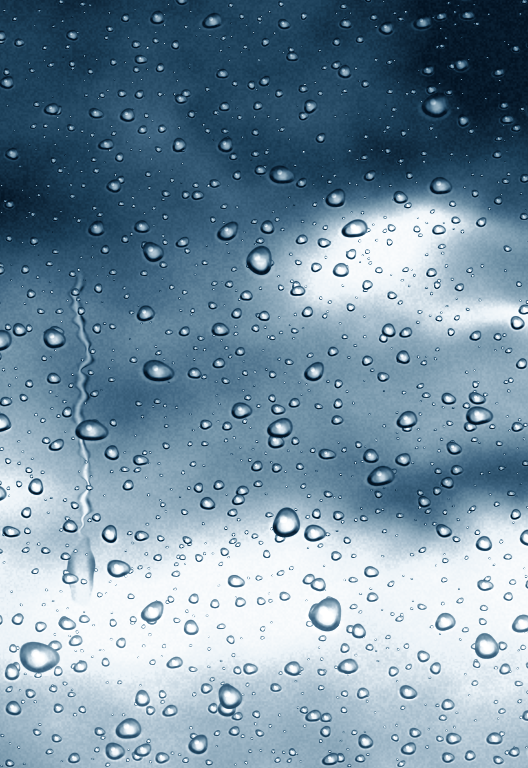
This texture is drawn by a Shadertoy shader. Its source:

```glsl
const vec3 PALETTE[7] = vec3[7](
    vec3(0.01, 0.07, 0.13), vec3(0.11, 0.25, 0.35), vec3(0.25, 0.40, 0.51),
    vec3(0.45, 0.58, 0.66), vec3(0.65, 0.74, 0.80), vec3(0.92, 0.95, 0.97),
    vec3(1.0));
// Cloud patches: centre.xy, radius.xy
const int CLOUD_COUNT = 11;
const vec4 CLOUDS[CLOUD_COUNT] = vec4[CLOUD_COUNT](
    vec4(0.63, 0.95, 0.14, 0.12), vec4(0.45, 0.80, 0.25, 0.06),
    vec4(0.17, 0.82, 0.08, 0.10), vec4(0.29, 0.77, 0.07, 0.05),
    vec4(0.04, 0.72, 0.11, 0.06), vec4(0.46, 0.65, 0.12, 0.07),
    vec4(0.58, 0.70, 0.13, 0.03), vec4(0.66, 0.58, 0.12, 0.03),
    vec4(0.20, 0.51, 0.19, 0.05), vec4(0.63, 0.36, 0.15, 0.05),
    vec4(0.00, 0.37, 0.09, 0.05));
const float CLOUD_TONE[CLOUD_COUNT] = float[CLOUD_COUNT](
    -0.30, -0.10, 0.24, 0.18, -0.12, 0.66, 0.38, 0.42, -0.18, -0.46, 0.35);
// Drop layers: cell size, smallest radius, largest radius, density
const int LAYER_COUNT = 4;
const vec4 LAYERS[LAYER_COUNT] = vec4[LAYER_COUNT](
    vec4(0.015, 0.0010, 0.0026, 0.30), vec4(0.029, 0.0033, 0.0068, 0.62),
    vec4(0.055, 0.0070, 0.0112, 0.56), vec4(0.120, 0.0125, 0.0195, 0.32));
const float CLOUD_WARP = 0.10;
const float CLOUD_DETAIL = 0.46;
const float RIM_DEPTH = 0.95;
const float BODY_LIGHT = 0.92;
const float GRAIN = 0.07;
const float TAU = 6.2832;

vec3 hash3(vec2 p) {
    vec3 q = fract(p.xyx * vec3(0.1031, 0.1030, 0.0973));
    q += dot(q, q.yxz + 33.33);
    return fract((q.xxy + q.yzz) * q.zyx);
}

float noise(vec2 p) {
    vec2 i = floor(p), f = fract(p);
    f = f * f * (3.0 - 2.0 * f);
    vec2 e = vec2(1.0, 0.0);
    return mix(mix(hash3(i).x, hash3(i + e).x, f.x),
               mix(hash3(i + e.yx).x, hash3(i + e.xx).x, f.x), f.y);
}

float fbm(vec2 p) {
    float sum = 0.0, amp = 0.53;
    for (int i = 0; i < 4; i++) {
        sum += amp * noise(p);
        p = mat2(1.6, 1.2, -1.2, 1.6) * p + 7.3;
        amp *= 0.5;
    }
    return sum;
}

vec3 toneColor(float tone) {
    float t = clamp(tone * 5.0, 0.0, 5.999);
    int i = int(t);
    return mix(PALETTE[i], PALETTE[i + 1], fract(t));
}

// Blurred sky behind the glass
float skyTone(vec2 p) {
    vec2 w = p + CLOUD_WARP * (vec2(fbm(p * 6.0 + 3.0), fbm(p * 6.0 + 41.0)) - 0.5);
    float tone = 0.20 + 0.49 * smoothstep(0.86, 0.42, w.y)
               + 0.40 * smoothstep(0.36, 0.25, w.y)
               - 0.38 * smoothstep(0.22, 0.0, w.y);
    for (int i = 0; i < CLOUD_COUNT; i++) {
        vec2 d = (w - CLOUDS[i].xy) / CLOUDS[i].zw;
        tone += CLOUD_TONE[i] * exp(-dot(d, d));
    }
    return tone + CLOUD_DETAIL * (fbm(p * vec2(5.0, 7.0) + 11.0) - 0.5);
}

// Bead with a bright belly, a thin outline and a black lower crescent
float shadeDrop(float tone, float sky, vec2 q, float d, float blur, float y) {
    float depth = RIM_DEPTH * mix(0.58, 1.0, smoothstep(0.05, 0.38, y));
    float lower = smoothstep(0.40, -0.55, q.y + 0.25 * q.x);
    float body = mix(sky, BODY_LIGHT, 0.42) - 0.10;
    body += 0.34 * smoothstep(0.75, 0.15, length(q - vec2(0.08, -0.12)));
    body -= 0.32 * smoothstep(0.1, 0.9, q.y - 0.3 * q.x);
    body += 0.30 * smoothstep(0.38, 0.15, length(q - vec2(-0.25, 0.3)));
    float rim = max(lower * smoothstep(-0.46, -0.20, d),
                    0.55 * smoothstep(-0.30, -0.08, d));
    float bead = mix(body, max(sky - depth, 0.0), rim);
    float glint = 0.10 * lower * exp(-40.0 * (d - 0.15) * (d - 0.15));
    return mix(tone + glint, bead, smoothstep(blur, -blur, d));
}

float addDrops(float tone, float sky, vec2 p, vec4 layer, float seed) {
    float row = floor(p.y / layer.x);
    vec2 g = p / layer.x + vec2(hash3(vec2(row, seed)).x * 9.0, 0.0);
    vec2 id = floor(g) + seed * 57.0;
    vec3 h = hash3(id), k = hash3(id + 191.0);
    if (h.z > layer.w) return tone;
    float r = mix(layer.y, layer.z, k.x * k.x) * mix(1.10, 0.85, p.y);
    vec2 jitter = (h.xy - 0.5) * max(1.0 - vec2(3.5, 2.5) * r / layer.x, 0.0);
    vec2 q = (fract(g) - 0.5 - jitter) * layer.x / r;
    // Tilted, slightly lopsided outline
    float tilt = (k.y - 0.4) * 0.9;
    vec2 s = mat2(cos(tilt), -sin(tilt), sin(tilt), cos(tilt)) * q;
    s.x /= mix(0.95, 1.5, k.z);
    float a = atan(s.y, s.x);
    float d = length(s) - 1.0 - 0.07 * sin(2.0 * a + k.x * TAU)
            - 0.06 * sin(3.0 * a + k.y * TAU);
    return shadeDrop(tone, sky, q, d, 0.8 / (iResolution.y * r), p.y);
}

// Wavering, broken runnel that ends in a long pale bead
float addRunnel(float tone, vec2 p) {
    float x = p.x - 0.106 - 0.005 * sin(p.y * 38.0) - 0.012 * (noise(p.yy * 60.0) - 0.5);
    float width = 0.002 + 0.007 * noise(vec2(p.y * 110.0, 4.0));
    float span = smoothstep(0.29, 0.33, p.y) * smoothstep(0.66, 0.61, p.y);
    float e = x / width;
    float edge = exp(-7.0 * (e - 0.8) * (e - 0.8)) + 0.5 * exp(-9.0 * (e + 0.9) * (e + 0.9));
    tone += span * (0.26 * exp(-4.0 * e * e) - 0.5 * edge * noise(p * 130.0));
    vec2 q = (p - vec2(0.106, 0.255)) / vec2(0.018, 0.044);
    float d = length(q) - 1.0 + 0.35 * (noise(p * 60.0) - 0.5);
    float side = smoothstep(0.2, 0.9, abs(q.x)) * noise(p * vec2(160.0, 60.0));
    return tone - smoothstep(0.06, -0.06, d) * (0.07 + 0.5 * side);
}

void mainImage(out vec4 fragColor, in vec2 fragCoord) {
    vec2 p = fragCoord / iResolution.y;
    float sky = clamp(skyTone(p), 0.03, 1.12);
    float tone = addRunnel(sky, p);
    for (int i = 0; i < LAYER_COUNT; i++)
        tone = addDrops(tone, sky, p, LAYERS[i], float(i) + 1.0);
    tone += GRAIN * (noise(p * 420.0) - 0.5);
    fragColor = vec4(toneColor(tone), 1.0);
}
```
